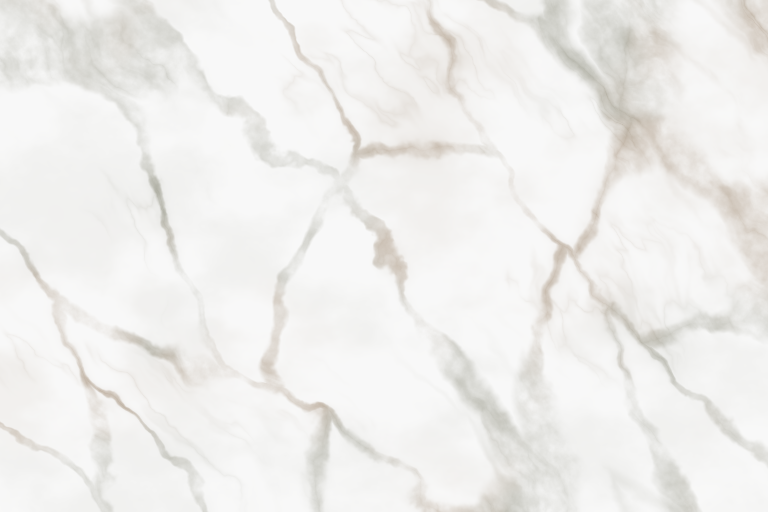
Give the GLSL for this texture, as a Shadertoy shader.

```glsl
// White marble: pale lens-shaped islands separated by steep diagonal veins.
// Stretched, noise-warped Voronoi borders form the veins; layered noise
// adds cloudy filling, braided streaks, thin seams and fine grain.

const vec2 ALONG = vec2(0.56, -0.83);
const vec2 ACROSS = vec2(0.83, 0.56);
const vec3 WHITE = vec3(0.974, 0.974, 0.973);
const vec3 WARM_VEIN = vec3(0.810, 0.770, 0.725);
const vec3 COOL_VEIN = vec3(0.785, 0.785, 0.755);

float hash(vec2 p) {
    vec3 h = fract(p.xyx * vec3(0.1031, 0.1030, 0.0973));
    h += dot(h, h.yzx + 33.33);
    return fract((h.x + h.y) * h.z);
}

vec2 hash2(vec2 p) {
    return vec2(hash(p), hash(p + 71.7));
}

float noise(vec2 p) {
    vec2 cell = floor(p);
    vec2 f = fract(p);
    f = f * f * f * (f * (f * 6.0 - 15.0) + 10.0);
    float low = mix(hash(cell), hash(cell + vec2(1, 0)), f.x);
    float high = mix(hash(cell + vec2(0, 1)), hash(cell + vec2(1, 1)), f.x);
    return mix(low, high, f.y);
}

float fbm(vec2 p) {
    float sum = 0.0, weight = 0.52;
    for (int i = 0; i < 5; i++) {
        sum += weight * noise(p);
        p = mat2(0.8, 0.6, -0.6, 0.8) * p * 2.03 + 17.3;
        weight *= 0.5;
    }
    return sum;
}

// Offset field, centred on zero
vec2 drift(vec2 p) {
    return vec2(fbm(p), fbm(p + 43.1)) - 0.5;
}

// Bright crests where the noise crosses its middle value
float ridge(vec2 p, float sharpness) {
    return pow(1.0 - min(abs(fbm(p) - 0.5) * 4.0, 1.0), sharpness);
}

// Distance to the nearest Voronoi border
float cellEdge(vec2 p) {
    vec2 base = floor(p), f = fract(p);
    vec2 nearest = vec2(0.0), home = vec2(0.0);
    float best = 8.0;
    for (int y = -1; y <= 1; y++)
    for (int x = -1; x <= 1; x++) {
        vec2 g = vec2(x, y);
        vec2 r = g + hash2(base + g) - f;
        if (dot(r, r) < best) { best = dot(r, r); nearest = r; home = g; }
    }
    float edge = 8.0;
    for (int y = -2; y <= 2; y++)
    for (int x = -2; x <= 2; x++) {
        vec2 g = home + vec2(x, y);
        vec2 r = g + hash2(base + g) - f;
        vec2 gap = r - nearest;
        if (dot(gap, gap) > 0.0001)
            edge = min(edge, dot(0.5 * (r + nearest), normalize(gap)));
    }
    return edge;
}

// Amount of vein pigment: 0 is clean white, 1 is a full vein
float veinTone(vec2 p, vec2 q) {
    float zone = smoothstep(0.36, 0.66, fbm(q * vec2(3.0, 1.1) + 5.2));
    float cloud = smoothstep(0.32, 0.68, fbm(q * vec2(15.0, 6.0)));

    // Wide bands between the islands
    float edge = cellEdge(q * vec2(4.2, 1.7) + 3.4);
    float width = mix(0.04, 0.27, zone);
    float band = 1.0 - smoothstep(width * 0.35, width, edge);

    // Braids of smaller islands, streaks and seams
    float braidEdge = cellEdge(q * vec2(11.0, 3.6) + 9.1);
    float braid = (1.0 - smoothstep(0.0, 0.17, braidEdge)) * zone * cloud;
    float streak = ridge(q * vec2(13.0, 3.2) + 2.7, 3.0);
    float patchy = smoothstep(0.46, 0.68, fbm(q * vec2(5.0, 3.0) + 31.0));
    float seam = exp(-edge * 38.0) * patchy;
    float hair = ridge(q * vec2(6.0, 1.5) + 61.0, 14.0) * patchy;

    float grain = fbm(p * 48.0) - 0.5;
    float tone = band * (0.17 + 0.36 * cloud + 0.28 * streak + 0.5 * grain);
    tone += 0.26 * braid + 0.50 * seam + 0.25 * hair;
    return tone + 0.16 * smoothstep(0.35, 0.75, fbm(p * vec2(6.0, 8.0) + 12.0));
}

void mainImage(out vec4 fragColor, in vec2 fragCoord) {
    vec2 p = fragCoord / iResolution.y;

    // Vein frame, bent by broad and fine drift
    vec2 q = vec2(dot(p, ACROSS), dot(p, ALONG));
    q += 0.20 * drift(p * 2.3) + 0.055 * drift(p * 10.0 + 7.0);

    float tone = clamp(veinTone(p, q), 0.0, 1.5);
    float warmth = smoothstep(0.35, 0.65, fbm(p * 3.5 + 23.0));
    vec3 vein = mix(COOL_VEIN, WARM_VEIN, warmth);
    fragColor = vec4(mix(WHITE, vein, tone), 1.0);
}
```
